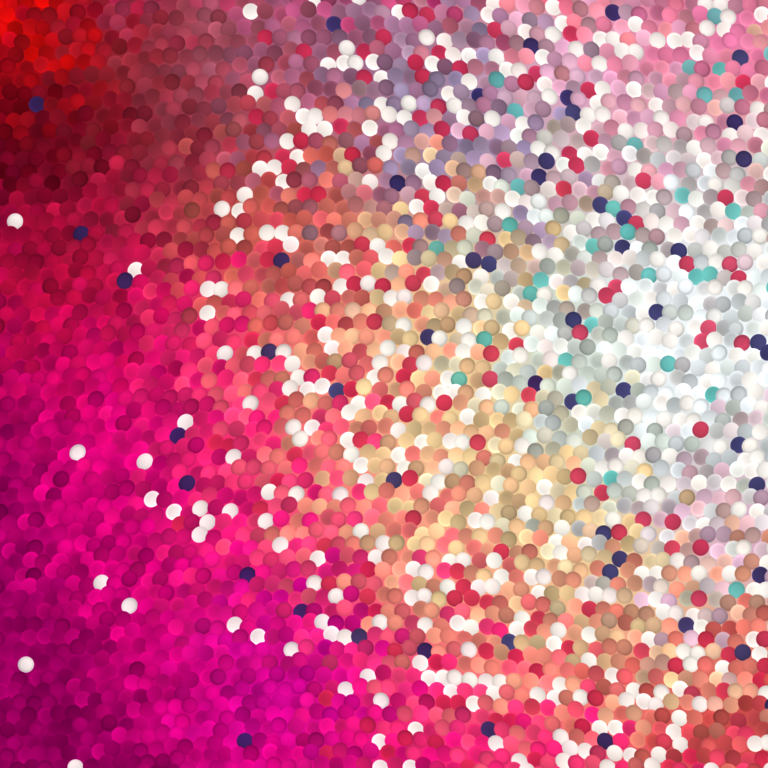
A Shadertoy shader for this background:

```glsl
// Overlapping sequin discs over a diagonal wash from magenta through cream to icy white.

// Layout
const float CELLS = 52.0;            // discs across the canvas
const float RADIUS = 0.56;           // disc radius in cells
const float JITTER = 0.34;           // random shift in cells
const float ROW_HEIGHT = 0.88;       // row spacing in cells
const float BEND = 0.012;            // sway of the rows
const vec2 HEART = vec2(0.92, 0.58); // centre of the pale light

// Rings of colour, from the heart outwards
const vec3 ICE = vec3(0.92, 0.95, 0.96);
const vec3 SAGE = vec3(0.79, 0.83, 0.78);
const vec3 CREAM = vec3(0.92, 0.79, 0.58);
const vec3 CORAL = vec3(0.96, 0.51, 0.46);
const vec3 HOT_PINK = vec3(0.94, 0.14, 0.44);
const vec3 MAGENTA = vec3(0.81, 0.01, 0.45);
const vec3 PLUM = vec3(0.58, 0.00, 0.35);

// Local tints
const vec3 TERRACOTTA = vec3(0.82, 0.40, 0.31);
const vec3 MAUVE = vec3(0.61, 0.40, 0.52);
const vec3 ROSE_BROWN = vec3(0.60, 0.25, 0.29);
const vec3 MAROON = vec3(0.49, 0.09, 0.13);
const vec3 OXBLOOD = vec3(0.35, 0.01, 0.07);
const vec3 SCARLET = vec3(0.80, 0.04, 0.03);
const vec3 CRIMSON = vec3(0.74, 0.04, 0.25);
const vec3 SLATE = vec3(0.51, 0.47, 0.62);
const vec3 LILAC = vec3(0.83, 0.67, 0.77);
const vec3 CANDY = vec3(0.88, 0.46, 0.63);
const vec3 RUST = vec3(0.77, 0.28, 0.27);
const vec3 FUCHSIA = vec3(0.82, 0.02, 0.56);

// Accent discs
const vec3 SPARK = vec3(1.0, 0.98, 0.95);
const vec3 RUBY = vec3(0.80, 0.14, 0.28);
const vec3 TEAL = vec3(0.28, 0.72, 0.69);
const vec3 NAVY = vec3(0.15, 0.14, 0.36);

vec3 hash3(vec2 p) {
    vec3 q = fract(vec3(p.xyx) * vec3(0.1031, 0.1030, 0.0973));
    q += dot(q, q.yxz + 33.33);
    return fract((q.xxy + q.yzz) * q.zyx);
}

vec3 tint(vec3 base, vec3 colour, vec2 p, vec2 centre, float size) {
    vec2 d = (p - centre) / size;
    return mix(base, colour, exp(-dot(d, d)));
}

// Smooth colour wash: rings around the heart, then local tints
vec3 wash(vec2 p) {
    float d = distance(p, HEART);
    vec3 c = mix(ICE, SAGE, smoothstep(0.06, 0.22, d));
    c = mix(c, CREAM, smoothstep(0.19, 0.33, d));
    c = mix(c, CORAL, smoothstep(0.34, 0.53, d));
    c = mix(c, HOT_PINK, smoothstep(0.49, 0.68, d));
    c = mix(c, MAGENTA, smoothstep(0.64, 0.83, d));
    c = mix(c, PLUM, smoothstep(0.84, 0.97, d));

    c = tint(c, CRIMSON, p, vec2(0.06, 0.66), 0.15);
    c = tint(c, TERRACOTTA, p, vec2(0.33, 0.73), 0.13);
    c = tint(c, MAROON, p, vec2(0.15, 0.89), 0.19);
    c = tint(c, ROSE_BROWN, p, vec2(0.29, 0.95), 0.14);
    c = tint(c, MAUVE, p, vec2(0.48, 0.94), 0.17);
    c = tint(c, SLATE, p, vec2(0.62, 0.83), 0.11);
    c = tint(c, LILAC, p, vec2(0.77, 0.90), 0.14);
    c = tint(c, CANDY, p, vec2(0.95, 0.99), 0.18);
    c = tint(c, OXBLOOD, p, vec2(0.00, 0.84), 0.10);
    c = tint(c, SCARLET, p, vec2(0.02, 0.98), 0.09);
    c = tint(c, LILAC, p, vec2(0.98, 0.31), 0.11);
    c = tint(c, RUST, p, vec2(0.96, 0.04), 0.13);
    c = tint(c, FUCHSIA, p, vec2(0.36, 0.10), 0.11);
    return tint(c, PLUM, p, vec2(0.05, 0.04), 0.10);
}

// Colour of one disc: scattered wash, varied light, rare accents
vec3 discColour(vec2 centre, vec2 id) {
    vec3 r = hash3(id + 71.0);
    vec3 pick = hash3(id + 193.0);
    float d = distance(centre, HEART);
    float lively = 1.0 - smoothstep(0.48, 0.82, d);
    float cool = smoothstep(0.48, 0.72, dot(centre, vec2(0.5)))
               * (1.0 - smoothstep(0.28, 0.48, d));
    vec3 c = wash(centre + (r.xy - 0.5) * mix(0.09, 0.25, lively));
    c *= mix(0.80, 1.16, r.z);
    c = mix(c, RUBY, 0.8 * step(pick.y, 0.10 * lively * (1.0 - 0.6 * cool)));
    c = mix(c, TEAL, 0.75 * step(1.0 - 0.07 * cool, pick.y));
    c = mix(c, SPARK, 0.92 * step(1.0 - mix(0.012, 0.20, lively), pick.x));
    return mix(c, NAVY, 0.85 * step(pick.z, mix(0.003, 0.018, lively) + 0.025 * cool));
}

void mainImage(out vec4 fragColor, in vec2 fragCoord) {
    vec2 p = fragCoord / iResolution.y;
    vec2 grid = (p + BEND * sin(6.0 * p.yx + vec2(0.5, 2.0))) * CELLS;
    float edge = CELLS / iResolution.y;
    vec3 colour = wash(p) * 1.03;
    float row = floor(grid.y / ROW_HEIGHT);

    // Staggered rows of discs, each laid over the previous ones
    for (int j = 1; j >= -1; j--) {
        float y = row + float(j);
        float stagger = 0.5 * mod(y, 2.0);
        for (int i = -1; i <= 1; i++) {
            vec2 id = vec2(floor(grid.x - stagger) + float(i), y);
            vec3 r = hash3(id + 17.0);
            vec2 centre = vec2(id.x + 0.5 + stagger, (y + 0.5) * ROW_HEIGHT);
            centre += (r.xy - 0.5) * JITTER;
            vec2 offset = (grid - centre) / RADIUS;
            float dist = length(offset);
            float cover = 1.0 - smoothstep(-edge, edge, (dist - 1.0) * RADIUS);
            if (cover <= 0.0) continue;

            // Slanted sheen and a soft rim, light or dark
            float angle = 6.2832 * r.z;
            float sheen = 0.09 * dot(offset, vec2(cos(angle), sin(angle)));
            float rim = smoothstep(0.5, 1.0, dist) * mix(-0.16, 0.12, r.x);
            vec3 disc = discColour(centre / CELLS, id) * (1.0 + sheen + rim);
            colour = mix(colour, disc, cover);
        }
    }
    fragColor = vec4(clamp(colour, 0.0, 1.0), 1.0);
}
```
